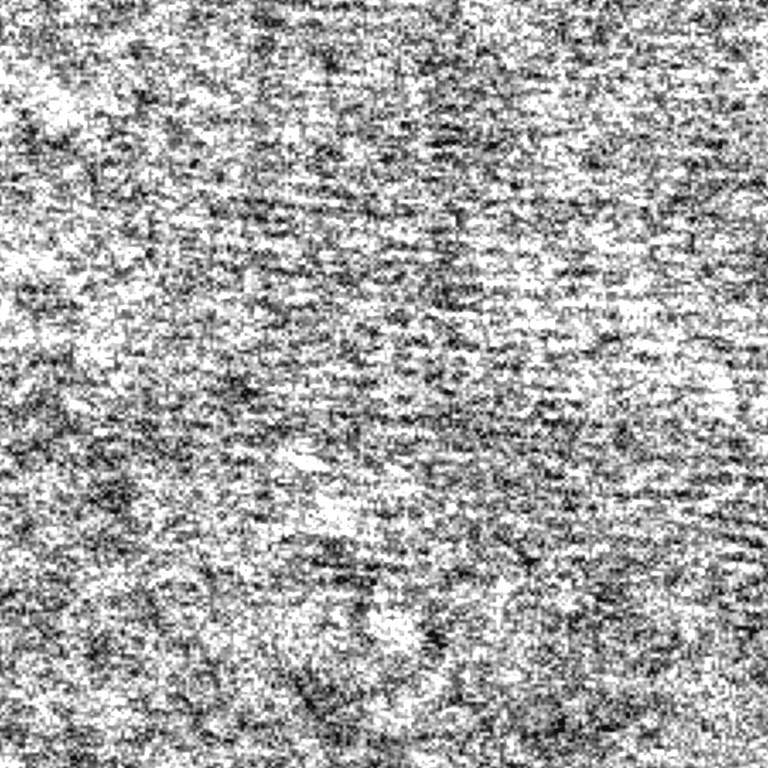
A WebGL 1 fragment shader for this texture:

```glsl
precision highp float;
// Grainy grey surface with fine sideways ripples, pale blotches and dark smudges.
uniform vec2 u_resolution;

float hash(vec2 p) {
  vec3 q = fract(vec3(p.xyx) * 0.1031);
  q += dot(q, q.yzx + 33.33);
  return fract((q.x + q.y) * q.z);
}

// Smooth value noise from -1 to 1
float noise(vec2 p) {
  vec2 cell = floor(p);
  vec2 f = fract(p);
  f = f * f * (3.0 - 2.0 * f);
  float low = mix(hash(cell), hash(cell + vec2(1.0, 0.0)), f.x);
  float high = mix(hash(cell + vec2(0.0, 1.0)), hash(cell + 1.0), f.x);
  return 2.0 * mix(low, high, f.y) - 1.0;
}

float segmentDistance(vec2 p, vec2 a, vec2 b) {
  vec2 ab = b - a;
  return length(p - a - ab * clamp(dot(p - a, ab) / dot(ab, ab), 0.0, 1.0));
}

// Soft falloff around a line
float glow(float d, float width) {
  return exp(-d * d / (width * width));
}

void main() {
  vec2 uv = gl_FragCoord.xy / u_resolution;
  // Sheared space: streaks sink slightly to the right
  vec2 p = vec2(uv.x - 0.07 * uv.y, uv.y + 0.07 * uv.x);

  // Ripples are clear in the middle and right, lost at the left and bottom
  float rippled = smoothstep(0.08, 0.4, uv.x) * smoothstep(0.1, 0.35, uv.y);

  // Grain, from fine specks to sideways streaks
  float tone = 0.665;
  tone += 0.34 * noise(uv * 225.0 + 31.0);
  tone += 0.25 * noise(p * vec2(115.0, 160.0) + 67.0);
  tone += mix(0.22, 0.27, rippled) * noise(p * vec2(mix(72.0, 48.0, 0.5), 112.0) + 11.0);

  // Wavering ripples
  float phase = p.y * 43.0 + 0.45 * noise(uv * vec2(9.0, 13.0) + 5.0);
  float strength = 0.035 + 0.1 * rippled * (0.7 + 0.5 * noise(uv * 7.0 + 83.0));
  tone += strength * sin(6.2832 * phase);

  // Cloudy shading and uneven blotches
  float blotch = noise(uv * 32.0 + 43.0);
  tone += 0.06 * noise(uv * 5.0 + 19.0) + 0.09 * noise(uv * 14.0 + 7.0);
  tone += mix(0.17, 0.07, rippled) * blotch;

  // Pale broken veins
  vec2 bent = uv + 0.025 * vec2(noise(uv * 16.0 + 3.0), noise(uv * 16.0 + 53.0));
  float vein = glow(segmentDistance(bent, vec2(0.36, 0.46), vec2(0.53, 0.13)), 0.03);
  vein += glow(segmentDistance(bent, vec2(0.8, 0.58), vec2(1.0, 0.45)), 0.03);
  vein += 0.6 * glow(segmentDistance(bent, vec2(0.06, 0.86), vec2(0.1, 0.52)), 0.06);
  tone += 0.3 * vein * (0.55 + blotch);

  // Upright dark smudges near the top left, a dim seam and a dark lower band
  float upright = noise(uv * vec2(28.0, 9.0) + 23.0);
  tone += 0.18 * upright * smoothstep(0.22, 0.08, uv.x) * smoothstep(0.6, 0.75, uv.y);
  tone -= 0.1 * glow(uv.x - 0.575, 0.022) * smoothstep(0.3, 0.5, uv.y);
  tone -= 0.2 * glow(length(bent - vec2(0.31, 0.47)), 0.035);
  tone -= 0.14 * glow(uv.y - 0.043, 0.016);
  tone += 0.22 * glow(uv.y - 0.061, 0.006) * smoothstep(0.4, 0.1, uv.x);

  gl_FragColor = vec4(vec3(clamp(tone, 0.06, 1.0)), 1.0);
}
```
